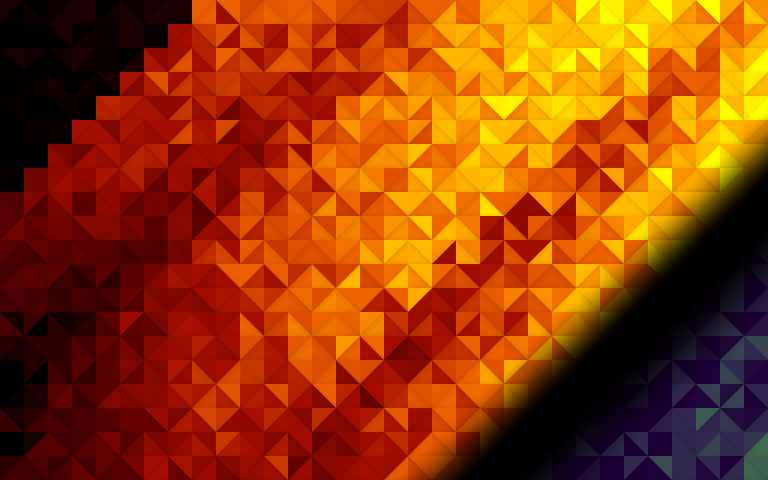
Write a Shadertoy shader that draws this background.

```glsl
// Mosaic of split square tiles lit by diagonal streaks of fire.
// Each triangle samples a heat field at its centre, with a hashed offset, and
// maps it to a fire ramp; a smooth black band parts the fire from a violet corner.

const float ROWS = 20.0;
const int SAMPLES = 3;

float hash(vec3 p) {
    p = fract(p * vec3(0.1031, 0.1137, 0.0973));
    p += dot(p, p.yzx + 33.33);
    return fract((p.x + p.y) * p.z);
}

float ridge(float x, float centre, float width) {
    float t = (x - centre) / width;
    return exp(-t * t);
}

// Black, deep red, red, orange, amber, yellow
vec3 fireRamp(float h) {
    vec3 c = mix(vec3(0.0), vec3(0.33, 0.0, 0.0), smoothstep(0.02, 0.30, h));
    c = mix(c, vec3(0.63, 0.05, 0.0), smoothstep(0.28, 0.52, h));
    c = mix(c, vec3(0.91, 0.37, 0.0), smoothstep(0.50, 0.72, h));
    c = mix(c, vec3(1.0, 0.72, 0.0), smoothstep(0.72, 0.90, h));
    return mix(c, vec3(1.0, 1.0, 0.0), smoothstep(0.90, 1.04, h));
}

// across: distance from the top left corner; along: towards the upper right
float heatField(float across, float along) {
    float heat = 0.63 + along * (along > 0.0 ? 0.011 : 0.023);
    heat += mix(-0.12, 0.05, smoothstep(14.0, 26.0, across));
    heat -= 0.13 * ridge(across, 16.5, 2.0);
    heat += 0.05 * ridge(across, 27.5, 2.5);
    heat -= 0.27 * ridge(across, 31.0, 1.4) * smoothstep(-8.0, 3.0, along);
    heat -= 0.13 * ridge(across, 33.3, 1.8);
    return heat;
}

// Violet, slate and green facets
vec3 coolFacet(float across, float seed) {
    float tone = seed + 0.045 * (across - 47.0);
    vec3 c = mix(vec3(0.11, 0.0, 0.21), vec3(0.19, 0.16, 0.31),
                 smoothstep(0.25, 0.6, tone));
    return mix(c, vec3(0.25, 0.41, 0.31), smoothstep(0.72, 1.1, tone));
}

// Soft shade beside the diagonal and towards the lower tile edge
float facetShade(vec2 local, float side) {
    float gap = abs(local.y - local.x);
    float fold = exp(-gap * 7.0) * (side > 0.5 ? 0.05 : 0.11);
    return 1.03 - fold - 0.07 * exp(-local.y * 9.0);
}

vec3 mosaic(vec2 p) {
    vec2 cell = floor(p);
    vec2 local = fract(p);

    // Zigzag diagonals, shifted from row to row
    float shift = step(0.5, hash(vec3(cell.y, 7.0, 3.0)));
    float mirrored = step(0.5, mod(cell.x + shift, 2.0));
    if (mirrored > 0.5) local.x = 1.0 - local.x;
    float side = step(local.x, local.y);
    vec2 middle = mix(vec2(2.0, 1.0), vec2(1.0, 2.0), side) / 3.0;
    if (mirrored > 0.5) middle.x = 1.0 - middle.x;

    vec2 site = cell + middle;
    float seed = hash(vec3(cell, side + 1.0));
    float drift = hash(vec3(cell.yx, side + 9.0)) - 0.5;
    float across = site.x + ROWS - site.y;
    float along = site.x - ROWS + site.y;

    // Fire and the stepped dark corner
    float heat = heatField(across + 2.6 * drift, along);
    heat += (seed - 0.5) * mix(0.14, 0.25, smoothstep(0.25, 0.6, heat));
    float cellAcross = cell.x + ROWS - cell.y;
    if (cellAcross < 8.5) heat = 0.03 + 0.09 * seed + 0.004 * along;
    vec3 fire = fireRamp(heat);

    // Band fades follow the point itself, so they stay smooth over the tiles
    float pointAcross = p.x + ROWS - p.y;
    fire *= 1.0 - smoothstep(36.2, 39.6, pointAcross);
    vec3 cool = coolFacet(across, seed) * smoothstep(41.0, 45.5, pointAcross);
    return (fire + cool) * facetShade(local, side);
}

void mainImage(out vec4 fragColor, in vec2 fragCoord) {
    vec3 total = vec3(0.0);
    for (int j = 0; j < SAMPLES; j++) {
        for (int i = 0; i < SAMPLES; i++) {
            vec2 offset = (vec2(i, j) + 0.5) / float(SAMPLES) - 0.5;
            total += mosaic((fragCoord + offset) * ROWS / iResolution.y);
        }
    }
    fragColor = vec4(total / float(SAMPLES * SAMPLES), 1.0);
}
```
